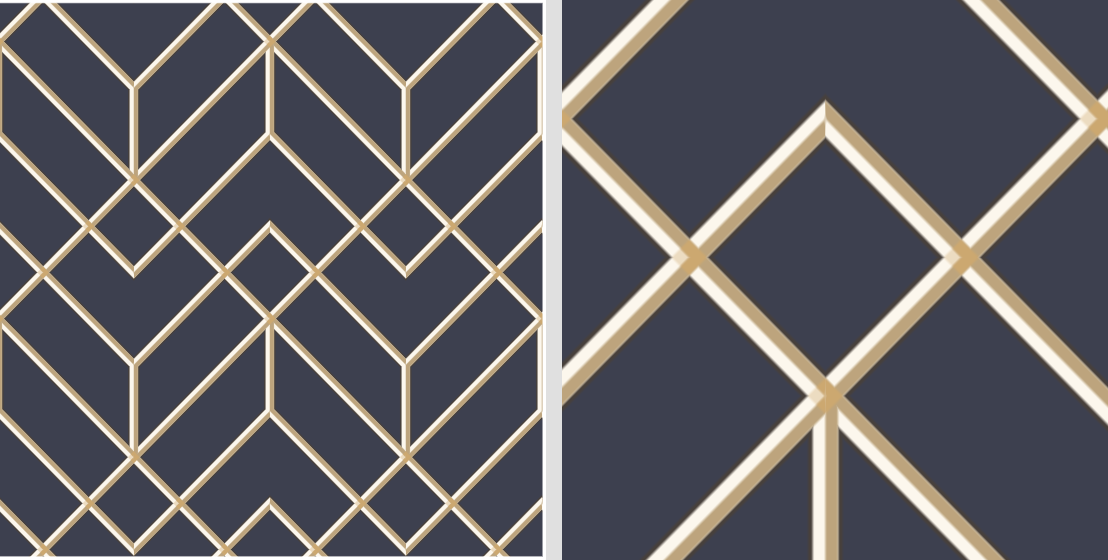
Left: the whole. Right: its middle third, enlarged.
This pattern is drawn by a Shadertoy shader. Its source:

```glsl
// Geometric lattice of two-tone cream and gold chevrons on slate blue.

const float CELL = 0.4948;                 // repeat height, in canvas heights
const float HALF_W = 0.4908;               // half repeat width, in cells
const vec2 ORIGIN = vec2(0.2389, 0.6784);  // a crossing, in canvas heights
const float LINE = 0.0152;                 // half line width, in cells
const float RIM = 0.0055;                  // dark outline width, in cells

const vec3 SLATE = vec3(0.24, 0.25, 0.31);
const vec3 CREAM = vec3(0.99, 0.97, 0.93);
const vec3 GOLD  = vec3(0.74, 0.645, 0.49);
const vec3 OCHRE = vec3(0.81, 0.66, 0.43);
const vec3 BROWN = vec3(0.28, 0.25, 0.23);

// Signed offset from the nearest multiple of period
float wrap(float v, float period) {
    return v - period * floor(v / period + 0.5);
}

// Coverage of the region where d is negative
float cover(float d, float soft) {
    return 1.0 - smoothstep(-soft, soft, d);
}

// Layers of one line: x outline, y body, z gold side (where tone is negative)
vec3 stroke(float d, float tone, float soft) {
    float body = cover(abs(d) - LINE, soft);
    float outline = cover(abs(d) - LINE - RIM, soft);
    return vec3(outline, body, body * cover(tone, soft));
}

// Vertical bar of length 1/3 repeated once per cell, cream on its left
vec3 bar(float x, float y, float soft) {
    float within = cover(abs(wrap(y, 1.0)) - 1.0 / 6.0, soft);
    return stroke(x, -x, soft) * within;
}

vec3 lattice(vec2 q, float soft) {
    float xValley = wrap(q.x, 2.0 * HALF_W);
    float xPeak = wrap(q.x - HALF_W, 2.0 * HALF_W);

    // Zigzag height, and which arm of the fold we are on
    float rise = 0.5 * abs(xValley) / HALF_W;
    float arm = clamp(xValley / soft, -1.0, 1.0) * min(abs(xPeak) / soft, 1.0);
    float slant = HALF_W / length(vec2(HALF_W, 0.5));

    // Three rising zigzags per cell, crossed by a single mirrored one
    float dRise = wrap(q.y - rise, 1.0 / 3.0) * slant;
    float dFall = wrap(q.y + rise, 1.0) * slant;
    vec3 rising = stroke(dRise, dRise * arm, soft);
    vec3 falling = stroke(dFall, -dFall * arm, soft);

    // Upright bars joining the zigzags at valleys and peaks
    vec3 bars = max(bar(xValley, q.y - 1.0 / 6.0, soft),
                    bar(xPeak, q.y - 1.0 / 3.0, soft));

    // Gold lies over cream, with a warmer tint where lines cross
    vec3 layers = max(max(rising, falling), bars);
    float crossing = rising.y * falling.y;
    vec3 col = mix(SLATE, BROWN, layers.x);
    col = mix(col, CREAM, layers.y);
    col = mix(col, GOLD, layers.z);
    return mix(col, OCHRE, crossing * (0.35 + 0.5 * layers.z));
}

// Coverage of the sheet inside its thin pale border
float sheet(vec2 p, float width, float pixel) {
    float inset = min(min(p.y - 0.0065, 0.9945 - p.y), width - 0.0062 - p.x);
    return cover(-inset, pixel);
}

void mainImage(out vec4 fragColor, in vec2 fragCoord) {
    vec2 p = fragCoord / iResolution.y;
    float pixel = 1.0 / iResolution.y;
    float soft = max(0.0025, 0.8 * pixel / CELL);

    vec3 col = lattice((p - ORIGIN) / CELL, soft);
    col = mix(vec3(1.0), col, sheet(p, iResolution.x / iResolution.y, pixel));
    fragColor = vec4(col, 1.0);
}
```
